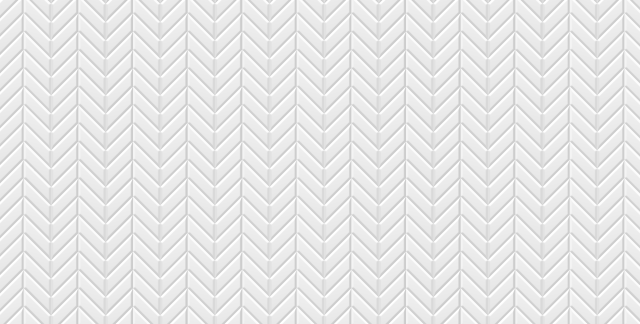
This pattern is drawn by a Shadertoy shader. Its source:

```glsl
// White bevelled tiles laid as upright chevron columns, lit from the upper left.
// Each column is sheared by 45 degrees and cut into equal strips; every strip
// blends the tones of its four bevelled edges around a softly graded face.
#define COLUMNS 23.44       // columns across the canvas
#define ROW 0.02865         // vertical repeat, in canvas widths
#define PEAK_X 0.0371       // first peak seam from the left
#define PEAK_Y 0.0204       // first peak from the top
#define BEVEL 0.0037        // width of the bevelled edge
#define MITRE 0.0003        // softness where two bevels meet
#define FACE 0.921          // mean tone of the flat face
#define LIGHT 1.0           // lit upper bevel
#define SHADE 0.805         // shaded lower bevel
#define VALLEY_FADE 0.022   // darkening of the face towards a valley
#define SAMPLES 3           // antialiasing grid per side

// Tone at p, measured in canvas widths with y running down from the top.
float chevronTone(vec2 p) {
    float columnWidth = 1.0 / COLUMNS;
    float u = (p.x - PEAK_X) * COLUMNS;
    float across = fract(u);
    float falling = 1.0 - mod(floor(u), 2.0);   // 1 where strips descend rightwards

    // Shear the column, then find the place within one strip
    float toValley = mix(1.0 - across, across, falling);
    float along = fract((p.y - PEAK_Y - toValley * columnWidth) / ROW);

    // Distances to the top, bottom, left and right edges
    float thickness = ROW * inversesqrt(2.0);
    vec4 edge = vec4(along * thickness, (1.0 - along) * thickness,
                     across * columnWidth, (1.0 - across) * columnWidth);
    float nearest = min(min(edge.x, edge.y), min(edge.z, edge.w));

    // Bevel tones depend on which way the strip leans
    vec4 rising = vec4(LIGHT, SHADE, 0.885, SHADE);
    vec4 descending = vec4(LIGHT - 0.01, SHADE + 0.01, 0.955, 0.85);
    vec4 tones = mix(rising, descending, falling);
    vec4 weight = exp((nearest - edge) / MITRE);
    float bevelTone = dot(weight, tones) / dot(weight, vec4(1.0));

    // Face fades from top to bottom and towards the valley
    float faceTone = FACE + 0.02 * (0.5 - along) + VALLEY_FADE * (0.5 - toValley);
    return mix(bevelTone, faceTone, smoothstep(0.65 * BEVEL, 1.15 * BEVEL, nearest));
}

void mainImage(out vec4 fragColor, in vec2 fragCoord) {
    float tone = 0.0;
    for (int j = 0; j < SAMPLES; j++) {
        for (int i = 0; i < SAMPLES; i++) {
            vec2 offset = (vec2(i, j) + 0.5) / float(SAMPLES) - 0.5;
            vec2 q = fragCoord + offset;
            tone += chevronTone(vec2(q.x, iResolution.y - q.y) / iResolution.x);
        }
    }
    fragColor = vec4(vec3(tone / float(SAMPLES * SAMPLES)), 1.0);
}
```
